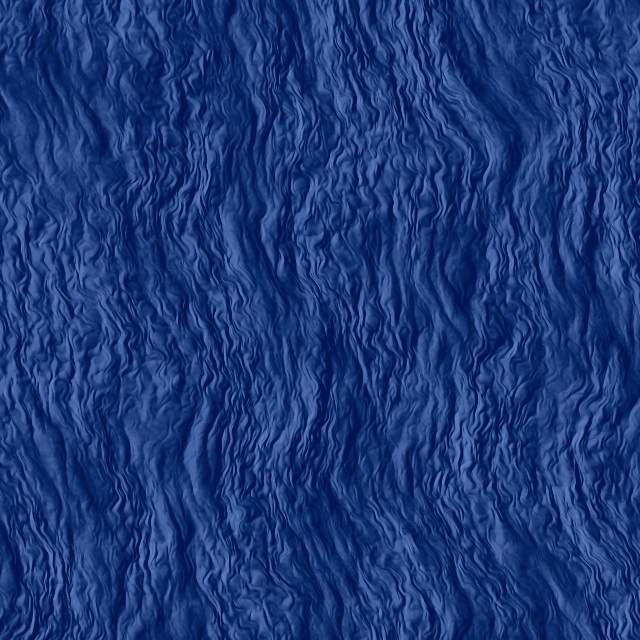
Reproduce this texture procedurally as a Shadertoy shader.

```glsl
// Deep blue crumpled relief: long puffy folds with fine wrinkles, lit from the upper left.

const vec2  LIGHT_DIR     = vec2(-0.92, 0.39); // direction towards the light
const float SAMPLE_STEP   = 0.0016;            // slope sampling distance
const float LEAN          = 0.2;               // average tilt of the folds
const float SLOPE_GAIN    = 1.12;
const float CAVITY_GAIN   = 1.5;
const float CAVITY_MEAN   = 0.5;
const float GRAIN_GAIN    = 0.35;
const float TONE_DRIFT    = 0.3;

// Frequency across and along the folds, smallest features last
const vec2 SWELL_FREQ   = vec2(8.0, 3.0);
const vec2 FOLD_FREQ    = vec2(15.0, 4.8);
const vec2 CREASE_FREQ  = vec2(31.0, 11.0);
const vec2 WRINKLE_FREQ = vec2(58.0, 23.0);
const vec2 CRINKLE_FREQ = vec2(104.0, 46.0);

// Slope strength of each layer
const float SWELL = 0.34, FOLD = 0.66, CREASE = 0.9, WRINKLE = 1.1, CRINKLE = 1.05;

// Blue tones from shadow to light, and the shade level of each
const int TONES = 6;
const vec3 TONE[TONES] = vec3[TONES](
    vec3(0.00, 0.08, 0.32), vec3(0.02, 0.13, 0.36), vec3(0.03, 0.16, 0.42),
    vec3(0.10, 0.22, 0.47), vec3(0.18, 0.30, 0.55), vec3(0.27, 0.39, 0.65));
const float LEVEL[TONES] = float[TONES](-1.48, -0.86, -0.41, 0.13, 0.74, 1.48);

float hash(vec2 p) {
    return fract(sin(dot(p, vec2(127.1, 311.7))) * 43758.5453);
}

float cornerSlope(vec2 cell, vec2 offset) {
    float angle = 6.2832 * hash(cell);
    return dot(vec2(cos(angle), sin(angle)), offset);
}

// Gradient noise, about -0.7 to 0.7
float noise(vec2 p) {
    vec2 i = floor(p), f = p - i;
    vec2 w = f * f * f * (f * (f * 6.0 - 15.0) + 10.0);
    vec2 e = vec2(1.0, 0.0);
    return mix(mix(cornerSlope(i, f), cornerSlope(i + e.xy, f - e.xy), w.x),
               mix(cornerSlope(i + e.yx, f - e.yx), cornerSlope(i + e.xx, f - e.xx), w.x), w.y);
}

// Rounded lobes parted by sharp creases
float billow(vec2 p) {
    float n = noise(p);
    return sqrt(n * n + 0.001);
}

// Height in x, openness of the hollows in y
vec2 relief(vec2 p) {
    // Lean and wander of the folds
    vec2 q = p;
    q.x += LEAN * p.y + 0.08 * noise(p * vec2(2.4, 3.3) + 4.7);
    q.x += 0.024 * noise(p * vec2(6.0, 8.0) + 21.3);
    q += vec2(0.011, 0.006) * vec2(noise(p * 20.0 + 9.1), noise(p * 17.0 + 33.7));

    // Squiggly wrinkles, thinner on the smooth patches
    float patches = noise(q * vec2(9.0, 3.5) + 71.7);
    float rough = mix(0.4, 1.2, smoothstep(-0.3, 0.2, patches));
    vec2 r = q + vec2(0.009, 0.007) * vec2(noise(p * 46.0 + 5.3), noise(p * 39.0 + 15.9));

    float fold = billow(q * FOLD_FREQ + 11.9);
    float crease = billow(q * CREASE_FREQ + 57.1);
    float wrinkle = rough * billow(r * WRINKLE_FREQ + 83.3);
    float crinkle = rough * billow(r * CRINKLE_FREQ + 29.9);

    float h = SWELL * noise(q * SWELL_FREQ + 2.3) / SWELL_FREQ.x;
    h += FOLD * fold / FOLD_FREQ.x + CREASE * crease / CREASE_FREQ.x;
    h += WRINKLE * wrinkle / WRINKLE_FREQ.x + CRINKLE * crinkle / CRINKLE_FREQ.x;
    return vec2(h, 0.7 * fold + 0.9 * crease + 0.8 * wrinkle + 0.6 * crinkle);
}

vec3 toneRamp(float shade) {
    vec3 color = TONE[0];
    for (int i = 1; i < TONES; i++) {
        float t = clamp((shade - LEVEL[i - 1]) / (LEVEL[i] - LEVEL[i - 1]), 0.0, 1.0);
        color = mix(color, TONE[i], t);
    }
    return color;
}

void mainImage(out vec4 fragColor, in vec2 fragCoord) {
    vec2 p = fragCoord / iResolution.y;

    // Slope of the relief
    vec2 surface = relief(p);
    vec2 slope = vec2(relief(p + vec2(SAMPLE_STEP, 0.0)).x,
                      relief(p + vec2(0.0, SAMPLE_STEP)).x) - surface.x;
    slope /= SAMPLE_STEP;

    // Side light, darker hollows, slow drift and fine grain
    float shade = -SLOPE_GAIN * dot(slope, LIGHT_DIR);
    shade += CAVITY_GAIN * (surface.y - CAVITY_MEAN);
    shade += TONE_DRIFT * noise(p * 2.6 + 40.3);
    shade += GRAIN_GAIN * noise(p * 190.0);

    // Faint gloss on the steepest lit edges
    vec3 color = toneRamp(shade);
    color += vec3(0.07, 0.08, 0.08) * smoothstep(1.7, 3.2, shade);
    fragColor = vec4(color, 1.0);
}
```
